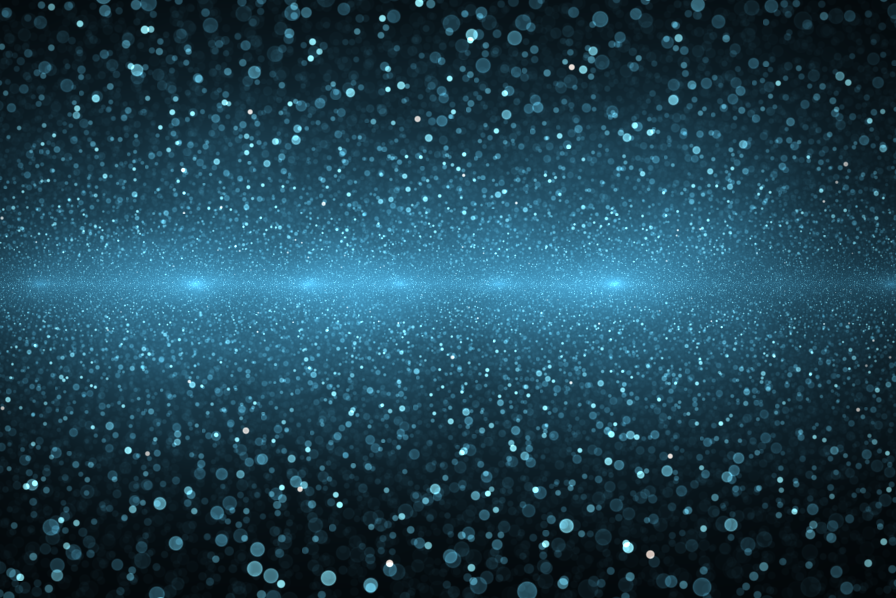
A Shadertoy shader for this background:

```glsl
#define HORIZON 0.525
#define LAYERS 16
#define ROW_GROWTH 0.13
#define NEAR_LIMIT 0.03
#define HAZE_REACH 0.27
#define HAZE_POWER 0.58
#define HAZE_TINT vec3(0.35, 0.79, 1.0)
#define DISC_TINT vec3(0.33, 0.68, 0.82)
#define BRIGHT_TINT vec3(0.62, 0.96, 1.0)
#define WARM_TINT vec3(1.0, 0.90, 0.84)

vec3 hash3(vec2 p) {
    vec3 q = vec3(dot(p, vec2(127.1, 311.7)),
                  dot(p, vec2(269.5, 183.3)),
                  dot(p, vec2(419.2, 371.9)));
    return fract(sin(q) * 43758.5453);
}

float valueNoise(vec2 p) {
    vec2 i = floor(p), f = fract(p);
    f = f * f * (3.0 - 2.0 * f);
    float low = mix(hash3(i).x, hash3(i + vec2(1, 0)).x, f.x);
    float high = mix(hash3(i + vec2(0, 1)).x, hash3(i + vec2(1, 1)).x, f.x);
    return mix(low, high, f.y);
}

float clouds(vec2 p) {
    float sum = 0.0, weight = 0.5;
    for (int i = 0; i < 4; i++) {
        sum += weight * valueNoise(p);
        p = p * 2.1 + 13.7;
        weight *= 0.5;
    }
    return sum;
}

// One layer of discs; rows and cells grow with distance from the horizon
vec3 discLayer(vec2 p, float layer, float pixel) {
    float depth = abs(p.y) + NEAR_LIMIT;
    float growth = 1.0 + ROW_GROWTH;
    float offset = fract(layer * 0.618);
    float row = floor(log(depth) / log(growth) + offset);
    float rowDepth = pow(growth, row - offset);
    float cellSize = rowDepth * ROW_GROWTH;
    float column = p.x / cellSize + layer * 0.37;
    vec2 local = vec2(fract(column), (depth - rowDepth) / cellSize);

    vec2 seed = vec2(floor(column), row) + layer * vec2(37.0, 91.0);
    seed += p.y > 0.0 ? 200.0 : 0.0;
    vec3 place = hash3(seed);
    vec3 look = hash3(seed + 57.3);

    float bulk = place.z * place.z * place.z;
    float radius = mix(0.10, 0.27, bulk);
    vec2 center = mix(vec2(radius), vec2(1.0 - radius), place.xy);
    float edge = (length(local - center) - radius) * cellSize;
    float disc = 1.0 - smoothstep(-pixel, pixel, edge);
    float rim = exp(-abs(edge + pixel) / (1.2 * pixel)) * bulk;

    float power = (0.03 + pow(look.x, 10.0)) * mix(1.0, 0.45, bulk);
    vec3 tint = mix(DISC_TINT, BRIGHT_TINT, smoothstep(0.2, 0.8, power));
    tint = mix(tint, WARM_TINT, step(0.90, look.y) * step(0.6, power));
    return tint * power * disc * (1.0 + 0.4 * rim);
}

// Bright cores strung along the horizon: x position, strength
float flares(vec2 p) {
    const vec2 cores[7] = vec2[7](
        vec2(0.068, 0.50), vec2(0.328, 0.95), vec2(0.517, 0.65),
        vec2(0.670, 0.55), vec2(0.836, 0.45), vec2(1.029, 1.10),
        vec2(1.492, 0.60));
    float light = 0.0;
    for (int i = 0; i < 7; i++) {
        vec2 d = p - vec2(cores[i].x, 0.0);
        float core = exp(-length(d * vec2(1.0, 1.8)) / 0.011);
        float halo = exp(-length(d * vec2(1.0, 2.0)) / 0.050);
        light += cores[i].y * (0.36 * core + 0.16 * halo);
    }
    return light;
}

void mainImage(out vec4 fragColor, in vec2 fragCoord) {
    float pixel = 1.0 / iResolution.y;
    vec2 p = fragCoord * pixel;
    p.x += 0.5 * (1.5 - iResolution.x * pixel);
    p.y -= HORIZON;

    // Haze fading away from the horizon and towards the sides
    float away = abs(p.y) * (p.y < 0.0 ? 1.15 : 1.0);
    float side = 1.0 - 0.70 * smoothstep(0.35, 0.90, abs(p.x - 0.70));
    float haze = HAZE_POWER * exp(-pow(away / HAZE_REACH, 1.45));
    haze *= side * (0.76 + 0.5 * clouds(p * vec2(5.0, 8.0) + 3.0));

    // Glowing band, thinner on the right
    float band = 0.13 * exp(-away / 0.035) * (0.6 + 0.8 * clouds(p * vec2(9.0, 30.0)));
    band *= 1.0 - 0.5 * smoothstep(1.10, 1.30, p.x);
    float light = haze + band + flares(p);
    vec3 color = HAZE_TINT * light + vec3(0.004, 0.014, 0.020);

    // Scattered discs
    vec3 discs = vec3(0.0);
    for (int i = 0; i < LAYERS; i++) {
        discs += discLayer(p, float(i) + 1.0, pixel);
    }
    float lit = mix(0.55, 1.0, side) * mix(0.5, 1.0, smoothstep(0.0, 0.09, away));
    color += discs * lit * (1.0 - 0.40 * color);

    fragColor = vec4(min(color, 1.0), 1.0);
}
```
